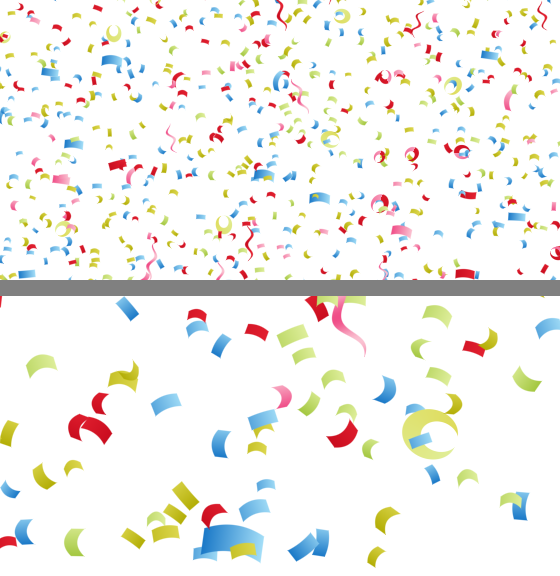
Top, the full canvas; bottom, a detail of the centre.
Give the GLSL for this pattern, as a WebGL 1 fragment shader.

```glsl
precision highp float;
// Party confetti: small bent paper chips, larger strips, curls and wavy streamers on white.
uniform vec2 u_resolution;

// Lengths are fractions of the canvas height
#define CHIP_CELL 0.07
#define CHIP_FILL 0.63
#define CHIP_SIZE vec2(0.0150, 0.0072)
#define CHIP_BEND 0.008
#define LARGE_CELL 0.2
#define LARGE_FILL 0.8
#define STRIP_SIZE vec2(0.035, 0.0155)
#define CURL_RADIUS 0.026
#define CURL_WIDTH 0.0105
#define STREAMER_SIZE vec2(0.0055, 0.062)
#define STREAMER_WAVE 0.010

const vec3 PAPER = vec3(1.0);
const vec3 OLIVE = vec3(0.70, 0.68, 0.02), YELLOW = vec3(0.87, 0.85, 0.32);
const vec3 GREEN = vec3(0.64, 0.78, 0.25), LIME = vec3(0.88, 0.94, 0.62);
const vec3 BLUE = vec3(0.10, 0.47, 0.78), SKY = vec3(0.64, 0.87, 0.97);
const vec3 CRIMSON = vec3(0.79, 0.05, 0.12), RED = vec3(0.89, 0.13, 0.19);
const vec3 PINK = vec3(0.94, 0.30, 0.53), ROSE = vec3(0.98, 0.76, 0.82);

// Four random values per cell
vec4 hash4(vec2 cell, float seed) {
  vec4 p = fract((cell.xyxy + seed) * vec4(0.1031, 0.1030, 0.0973, 0.1099));
  p += dot(p, p.wzxy + 33.33);
  return fract((p.xxyz + p.yzzw) * p.zywx);
}

vec2 rotate(vec2 p, float angle) {
  float c = cos(angle), s = sin(angle);
  return vec2(c * p.x + s * p.y, c * p.y - s * p.x);
}

// Foil colour: pick chooses the hue, shade runs from dark to light
vec3 foil(float pick, float shade) {
  if (pick < 0.32) return mix(OLIVE, YELLOW, shade);
  if (pick < 0.46) return mix(GREEN, LIME, shade);
  if (pick < 0.78) return mix(BLUE, SKY, shade);
  if (pick < 0.92) return mix(CRIMSON, RED, shade);
  return mix(PINK, ROSE, shade);
}

// Strip along x, bowed into a parabola
float bentStrip(vec2 p, vec2 halfSize, float bend) {
  float u = p.x / halfSize.x;
  float slope = 2.0 * bend * u / halfSize.x;
  float side = abs(p.y + bend * (u * u - 0.5)) - halfSize.y;
  return max(side / sqrt(1.0 + slope * slope), abs(p.x) - halfSize.x);
}

// Open ring, thick on one side and tapering to its ends
float curl(vec2 p, float radius, float width) {
  float taper = cos(0.56 * atan(p.y, p.x));
  return abs(length(p) - radius) - width * taper;
}

// Upright wavy ribbon with pointed ends
float streamer(vec2 p, vec2 halfSize, float phase) {
  float v = p.y / halfSize.y;
  float wave = STREAMER_WAVE * sin(v * 5.5 + phase);
  float slope = STREAMER_WAVE * 5.5 / halfSize.y * cos(v * 5.5 + phase);
  float side = abs(p.x - wave) - halfSize.x * (1.0 - v * v);
  return max(side / sqrt(1.0 + slope * slope), abs(p.y) - halfSize.y);
}

vec3 cover(vec3 base, vec3 ink, float d) {
  float soft = 0.8 / u_resolution.y;
  return mix(base, ink, 1.0 - smoothstep(-soft, soft, d));
}

vec3 drawChip(vec3 base, vec2 p, vec4 h) {
  bool flatLying = h.x < 0.45;
  float angle = flatLying ? (h.y - 0.5) * 0.8 : 1.57 + (h.y - 0.5) * 2.0;
  float bend = CHIP_BEND * (flatLying ? h.w : 2.4 * h.w - 1.2);
  vec2 size = CHIP_SIZE * (0.7 + 0.45 * fract(h.w * 7.3));
  p = rotate(p, angle);
  float shade = clamp(0.5 + 0.5 * p.x / size.x, 0.0, 1.0);
  shade = flatLying ? 0.45 + 0.5 * shade : 0.75 * shade;
  return cover(base, foil(h.z, shade), bentStrip(p, size, bend));
}

vec3 drawLarge(vec3 base, vec2 p, vec4 h) {
  if (h.x < 0.5) { // strip
    bool steep = h.y > 0.7;
    vec2 size = STRIP_SIZE * (0.75 + 0.35 * h.w) * vec2(1.0, steep ? 0.6 : 1.0);
    p = rotate(p, steep ? 0.9 + h.w * 0.5 : (h.y - 0.35) * 0.8);
    float shade = clamp(0.5 + 0.5 * p.x / size.x, 0.0, 1.0);
    float bend = steep ? 0.014 : 0.018 * (h.w - 0.3);
    return cover(base, foil(mix(0.56, 0.97, h.z), shade), bentStrip(p, size, bend));
  }
  if (h.x < 0.77) { // curl
    p = rotate(p, h.y * 6.283) * vec2(1.0, 1.2);
    float shade = 0.5 + 0.5 * atan(p.y, p.x) / 3.1416;
    vec3 ink = h.z < 0.6 ? mix(YELLOW, LIME, shade) : foil(0.85, shade);
    if (h.z > 0.6 && shade > 0.55) ink = foil(1.0, 1.5 - 1.5 * shade);
    float scale = 0.7 + 0.4 * h.w;
    return cover(base, ink, curl(p, CURL_RADIUS * scale, CURL_WIDTH * scale));
  }
  p = rotate(p, (h.y - 0.5) * 0.8);
  float shade = 0.5 + 0.5 * sin(p.y * 90.0 + h.w * 6.0);
  vec2 size = STREAMER_SIZE * (0.7 + 0.4 * h.w);
  return cover(base, foil(mix(0.8, 1.04, h.z), shade), streamer(p, size, h.w * 6.283));
}

// One piece per filled cell, gathered from the cells around
vec3 scatter(vec3 color, vec2 p, float cellSize, float fill, float seed, bool large) {
  vec2 home = floor(p / cellSize);
  for (int j = -1; j <= 1; j++) {
    for (int i = -1; i <= 1; i++) {
      vec2 cell = home + vec2(float(i), float(j));
      vec4 place = hash4(cell, seed);
      if (place.w > fill) continue;
      vec2 local = p - (cell + place.xy) * cellSize;
      vec4 look = hash4(cell, seed + 57.3);
      color = large ? drawLarge(color, local, look) : drawChip(color, local, look);
    }
  }
  return color;
}

void main() {
  vec2 p = gl_FragCoord.xy / u_resolution.y;
  vec3 color = scatter(PAPER, p, CHIP_CELL, CHIP_FILL, 11.7, false);
  color = scatter(color, p, LARGE_CELL, LARGE_FILL, 83.1, true);
  color = scatter(color, p + 0.031, CHIP_CELL, CHIP_FILL, 239.4, false);
  gl_FragColor = vec4(color, 1.0);
}
```
